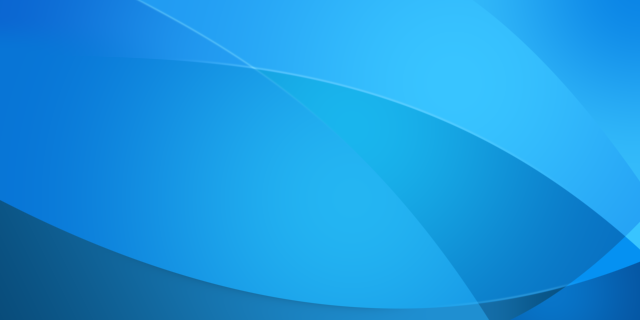
Write a Shadertoy shader that draws this background.

```glsl
// Cubic edges, y = c.x + c.y*x + c.z*x^2 + c.w*x^3, in canvas heights
const vec4 LENS_TOP    = vec4(0.834, -0.0296, 0.0234, -0.081);
const vec4 LENS_BOTTOM = vec4(0.375, -0.5132, 0.1684, 0.02);
const vec4 DIAGONAL    = vec4(1.2237, -0.5561, 0.1879, -0.2276);
const vec4 CORNER_ARC  = vec4(0.5648, 1.3132, -0.6897, 0.0);
const vec4 RISING_ARC  = vec4(0.9259, -1.6464, 0.6685, 0.0);
const float RISING_START = 1.24;

// Panel colours
const vec3 NAVY       = vec3(0.02, 0.26, 0.43);
const vec3 STEEL      = vec3(0.12, 0.56, 0.82);
const vec3 SHADE      = vec3(0.03, 0.33, 0.53);
const vec3 ROYAL      = vec3(0.04, 0.40, 0.82);
const vec3 COBALT     = vec3(0.03, 0.46, 0.84);
const vec3 DEEP_TEAL  = vec3(0.03, 0.44, 0.76);
const vec3 CYAN       = vec3(0.10, 0.71, 0.93);
const vec3 SKY        = vec3(0.14, 0.71, 0.95);
const vec3 AZURE      = vec3(0.13, 0.61, 0.95);
const vec3 BRIGHT     = vec3(0.22, 0.77, 1.00);
const vec3 VIVID      = vec3(0.02, 0.57, 0.95);
const vec3 CORNER     = vec3(0.04, 0.52, 0.90);
const vec3 FOOT       = vec3(0.02, 0.33, 0.63);
const vec3 LINE_LIGHT = vec3(0.45, 0.84, 1.00);

const float LINE_WIDTH = 0.0035;
const float SHADOW_WIDTH = 0.012;

// Approximate signed distance, positive below the edge
float below(vec2 p, vec4 c) {
    float height = c.x + p.x * (c.y + p.x * (c.z + p.x * c.w));
    float slope = c.y + p.x * (2.0 * c.z + 3.0 * c.w * p.x);
    return (height - p.y) / sqrt(1.0 + slope * slope);
}

vec3 glow(vec2 p, vec2 centre, float radius, vec3 inner, vec3 outer) {
    return mix(inner, outer, smoothstep(0.0, radius, length(p - centre)));
}

// Fades in over a.x..a.y and out over b.x..b.y
float span(float x, vec2 a, vec2 b) {
    return smoothstep(a.x, a.y, x) * (1.0 - smoothstep(b.x, b.y, x));
}

float line(float d, float width) {
    return exp(-d * d / (width * width));
}

void mainImage(out vec4 fragColor, in vec2 fragCoord) {
    vec2 p = fragCoord / iResolution.y;
    p.x *= 2.0 * iResolution.y / iResolution.x;
    float aa = 0.8 / iResolution.y;

    float dTop = below(p, LENS_TOP);
    float dBottom = below(p, LENS_BOTTOM);
    float dDiagonal = below(p, DIAGONAL);
    float dCorner = below(p, CORNER_ARC);
    float dRising = below(vec2(max(p.x, RISING_START), p.y), RISING_ARC);

    float inLens = smoothstep(-aa, aa, dTop);
    float underLens = smoothstep(-aa, aa, dBottom);
    float rightSide = smoothstep(-aa, aa, -dDiagonal);
    float inCorner = smoothstep(-aa, aa, -dCorner) * step(1.2, p.x);
    float inRising = smoothstep(-aa, aa, dRising);

    // Upper panels
    vec3 upperLeft = glow(p, vec2(0.8, 0.8), 0.87, vec3(0.14, 0.62, 0.95), ROYAL);
    vec3 upperMid = glow(p, vec2(1.42, 0.74), 1.0, BRIGHT, AZURE);
    vec3 upperRight = glow(p, vec2(2.0, 1.05), 0.6, CORNER, vec3(0.20, 0.73, 0.98));
    vec3 upper = mix(upperLeft, upperMid, rightSide);
    upper = mix(upper, upperRight, inCorner);

    // Central lens
    vec3 lensLeft = glow(p, vec2(1.1, 0.38), 1.15, SKY, COBALT);
    vec3 lensRight = glow(p, vec2(1.1, 0.6), 1.0, CYAN, DEEP_TEAL);
    vec3 lens = mix(lensLeft, lensRight, rightSide);
    float edgeFade = smoothstep(0.1, 0.6, p.x + 0.8 * max(-dTop, 0.0));
    vec3 col = mix(upper, lens, max(inLens, (1.0 - edgeFade) * smoothstep(-0.12, 0.0, dTop)));

    // Dark band under the lens
    vec3 band = mix(NAVY, STEEL, smoothstep(-0.4, 1.4, p.x + 0.5 * p.y));
    vec3 wedge = mix(vec3(0.08, 0.43, 0.66), SHADE, smoothstep(1.5, 1.75, p.x));
    band = mix(band, wedge, rightSide);
    float shadow = exp(-max(dBottom, 0.0) / SHADOW_WIDTH);
    band *= 1.0 - 0.12 * shadow * span(p.x, vec2(0.2, 0.6), vec2(1.1, 1.35));
    col = mix(col, band, underLens);

    // Rising sweep at the lower right
    vec3 sweep = mix(BRIGHT, VIVID, inLens);
    vec3 foot = glow(p, vec2(1.72, 0.09), 0.36, vec3(0.03, 0.46, 0.79), FOOT);
    sweep = mix(sweep, foot, underLens);
    col = mix(col, sweep, inRising);

    // Thin highlights along the edges
    float topLine = line(dTop + LINE_WIDTH, LINE_WIDTH) * span(p.x, vec2(0.5, 0.9), vec2(1.2, 1.9));
    float diagonalLine = line(dDiagonal, LINE_WIDTH) * span(p.x, vec2(0.3, 0.5), vec2(0.75, 1.15));
    float bottomLine = line(dBottom + LINE_WIDTH, LINE_WIDTH) * span(p.x, vec2(1.3, 1.6), vec2(1.7, 1.85));
    col = mix(col, LINE_LIGHT, 0.5 * topLine + 0.45 * diagonalLine * (1.0 - 0.5 * inLens));
    col = mix(col, LINE_LIGHT, 0.25 * bottomLine);

    fragColor = vec4(clamp(col, 0.0, 1.0), 1.0);
}
```
